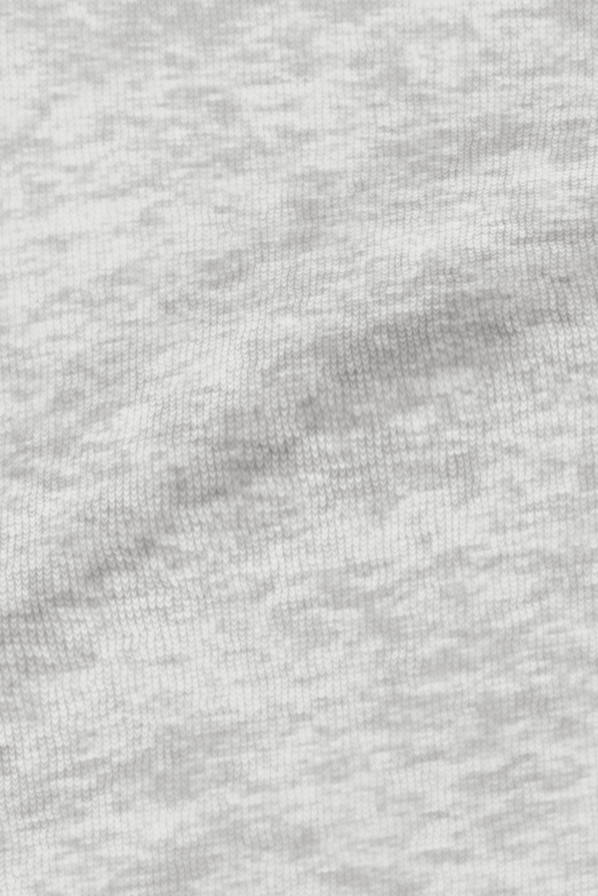
Write a Shadertoy shader that draws this texture.

```glsl
const float TAU = 6.2831853;
const vec2 STITCHES = vec2(118.0, 150.0);   // wales and courses per canvas height
const vec3 WARM_SHADE = vec3(0.004, -0.002, -0.010);
const vec3 PALE_TINT = vec3(0.001, 0.001, -0.005);

float hash(vec2 p) {
    vec3 q = fract(p.xyx * 0.1031);
    q += dot(q, q.yzx + 33.33);
    return fract((q.x + q.y) * q.z);
}

float noise(vec2 p) {
    vec2 cell = floor(p), f = fract(p);
    f = f * f * (3.0 - 2.0 * f);
    float low = mix(hash(cell), hash(cell + vec2(1, 0)), f.x);
    float high = mix(hash(cell + vec2(0, 1)), hash(cell + vec2(1, 1)), f.x);
    return mix(low, high, f.y);
}

float bump(float x, float centre, float width) {
    float t = (x - centre) / width;
    return exp(-t * t);
}

// Signed height above the valley of the diagonal fold
float foldHeight(vec2 p) {
    return p.y - (0.27 + 0.9 * p.x - 0.42 * p.x * p.x);
}

float foldLight(vec2 p, float d) {
    float valley = bump(d, 0.0, d < 0.0 ? 0.035 : 0.07);
    float depth = mix(0.075, 0.115, smoothstep(0.05, 0.3, p.x));
    float light = -depth * valley;
    light -= 0.02 * bump(d, -0.03, 0.12);
    light += 0.03 * bump(d, 0.13, 0.04);
    light -= 0.03 * bump(d, 0.205, 0.04);
    light += 0.022 * smoothstep(0.25, 0.42, d);
    // Faint secondary fold in the lower right
    float lower = p.y - 0.5 * (p.x - 0.2);
    return light + 0.014 * bump(lower, 0.07, 0.05) - 0.014 * bump(lower, -0.01, 0.05);
}

// Cloth coordinates, bent where the fabric rolls over the fold
vec2 clothCoords(vec2 p, float d) {
    float roll = bump(d, 0.06, 0.12);
    float slope = mix(0.16, 0.03, smoothstep(0.6, 0.95, p.y));
    float wave = 0.006 * noise(p * 5.0);
    return vec2(p.x + 0.06 * p.y + 0.018 * roll + wave,
                p.y - slope * p.x - 0.025 * roll + wave);
}

// Melange of dark fibres drawn out along the courses
float heather(vec2 cloth) {
    float broad = noise(cloth * vec2(7.0, 15.0));
    float streak = noise(cloth * vec2(20.0, 62.0) + 31.0);
    float fine = noise(cloth * vec2(48.0, 120.0) + 73.0);
    float thread = noise(cloth * vec2(85.0, 210.0) + 11.0);
    return 0.22 * broad + 0.28 * streak + 0.27 * fine + 0.23 * thread;
}

// Columns of V-shaped loops: x is the rib with thin grooves, y the yarn
vec2 knit(vec2 q) {
    float side = abs(fract(q.x) - 0.5);
    float groove = smoothstep(0.2, 0.5, side);
    float yarn = cos(TAU * (q.y - 1.3 * side));
    return vec2(0.8 - 2.0 * groove, yarn * (1.0 - 0.6 * groove));
}

void mainImage(out vec4 fragColor, in vec2 fragCoord) {
    vec2 p = fragCoord / iResolution.y;
    float d = foldHeight(p);
    vec2 cloth = clothCoords(p, d);

    // Irregular stitches, fading with focus and when too small to resolve
    vec2 q = cloth * STITCHES;
    q += 0.5 * (vec2(noise(q * 0.45), noise(q * 0.45 + 19.0)) - 0.5);
    float focus = mix(0.4, 1.0, bump(d, 0.0, 0.3));
    float resolved = 1.0 - smoothstep(0.35, 0.7, STITCHES.y / iResolution.y);
    float strength = 0.6 + 0.8 * noise(q * vec2(0.3, 0.2) + 43.0);
    vec2 loops = knit(q) * focus * resolved * strength;
    float fuzz = (noise(q * vec2(1.7, 1.2) + 7.0) - 0.5) * focus;

    float fibres = heather(cloth);
    float light = 0.868 + foldLight(p, d);
    light -= 0.125 * smoothstep(0.32, 0.78, fibres);
    light += 0.036 * loops.x + 0.036 * loops.y + 0.09 * fuzz;
    light = min(light, 0.88 + 0.5 * (light - 0.88));

    vec3 tint = mix(WARM_SHADE, PALE_TINT, smoothstep(0.64, 0.86, light));
    fragColor = vec4(clamp(light + tint, 0.0, 1.0), 1.0);
}
```
